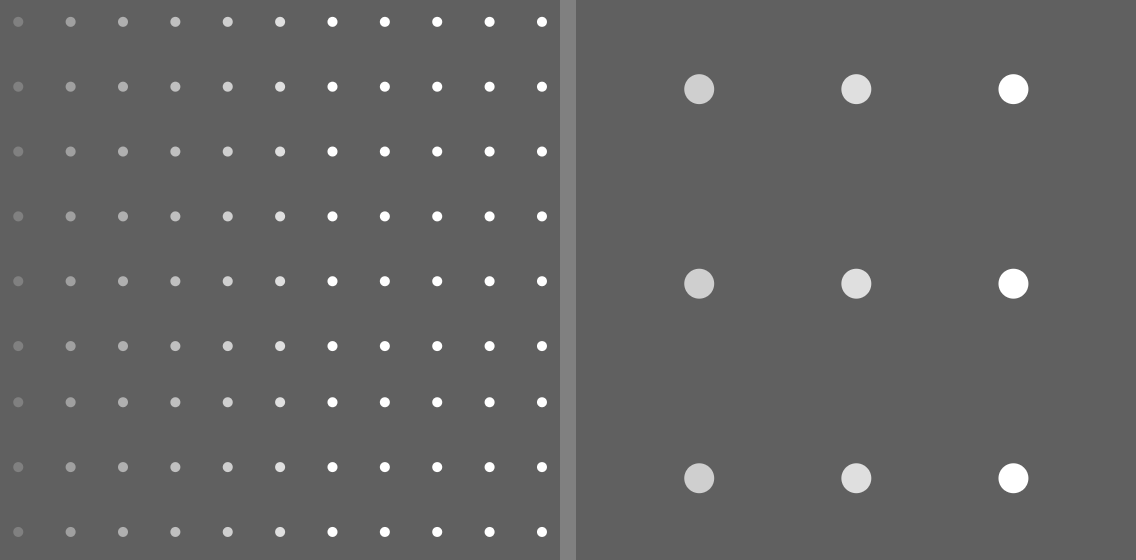
Left: the whole. Right: its middle third, enlarged.
Reproduce this pattern procedurally as a Shadertoy shader.

```glsl
// Grid of small dots on grey, 11 columns by 9 rows, brightening from left to right

// Opacity climbs evenly over the inner columns, with a wider step at either end
float columnOpacity(float column) {
    if (column < 0.5) return 0.2;
    return column > 5.5 ? 1.0 : 0.3 + 0.1 * column;
}

void mainImage(out vec4 fragColor, in vec2 fragCoord) {
    vec2 uv = fragCoord / iResolution.xy;
    float pixel = 1.0 / iResolution.y;

    // The upper six rows sit slightly closer to the lower three
    vec2 firstDot = vec2(0.0326, 0.0501);
    if (uv.y > 0.332) firstDot.y -= 0.0155;

    // Nearest dot
    vec2 pitch = vec2(0.09352, 0.1158);
    vec2 cell = round((uv - firstDot) / pitch);
    float dist = length(uv - firstDot - cell * pitch) - 0.0089;
    float dotMask = clamp(0.5 - dist / pixel, 0.0, 1.0);

    vec3 color = mix(vec3(0.378), vec3(1.0), dotMask * columnOpacity(cell.x));
    fragColor = vec4(color, 1.0);
}
```
